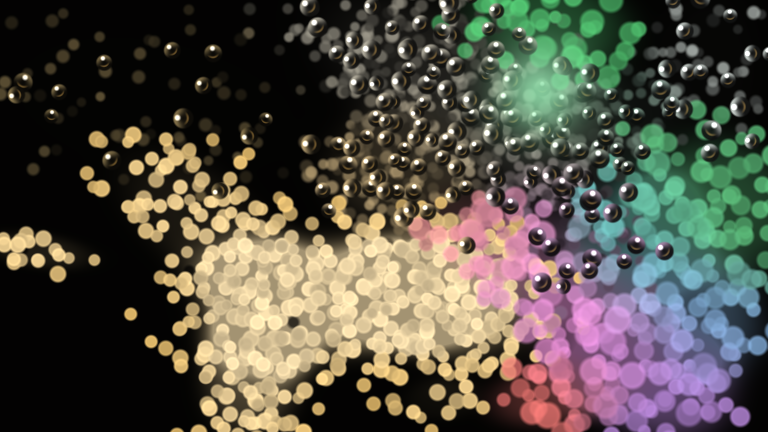
This background is drawn by a Shadertoy shader. Its source:

```glsl
// Clouds of glowing bokeh discs and small glass beads drifting over black.
// Soft elliptical blobs give each cloud its tint and density; layers of
// jittered grid cells then scatter discs wherever the density allows.

const int GLASS = 0;
const int GOLD = 1;
const int NEON = 2;

vec4 hash4(vec2 p) {
    vec4 h = fract(p.xyxy * vec4(0.1031, 0.1030, 0.0973, 0.1099));
    h += dot(h, h.wzxy + 33.33);
    return fract((h.xxyz + h.yzzw) * h.zywx);
}

// Flat-topped ellipse with a soft border, turned by an angle.
float blob(vec2 p, vec2 centre, vec2 radii, float angle) {
    vec2 d = p - centre;
    vec2 axis = vec2(cos(angle), sin(angle));
    d = vec2(dot(d, axis), dot(d, vec2(-axis.y, axis.x))) / radii;
    float r2 = dot(d, d);
    return exp(-r2 * r2);
}

// Each cloud returns tint in rgb and density in a.
vec4 resolveTint(vec4 sum) {
    return vec4(sum.rgb / max(sum.a, 1e-4), min(sum.a, 1.0));
}

vec4 glassCloud(vec2 p) {
    vec4 sum = vec4(0.68, 0.66, 0.60, 1.0) * 0.85 * blob(p, vec2(1.07, 0.79), vec2(0.38, 0.18), -0.5);
    sum += vec4(0.76, 0.66, 0.48, 1.0) * 0.95 * blob(p, vec2(0.92, 0.60), vec2(0.18, 0.15), 0.0);
    sum += vec4(0.75, 0.78, 0.76, 1.0) * 0.30 * blob(p, vec2(1.64, 0.85), vec2(0.14, 0.22), 0.0);
    sum += vec4(0.50, 0.43, 0.28, 1.0) * 0.14 * blob(p, vec2(0.36, 0.75), vec2(0.40, 0.19), -0.2);
    sum += vec4(0.42, 0.54, 0.48, 1.0) * 0.60 * blob(p, vec2(1.42, 0.73), vec2(0.14, 0.13), 0.0);
    sum += vec4(0.62, 0.48, 0.62, 1.0) * 0.45 * blob(p, vec2(1.33, 0.48), vec2(0.20, 0.13), -0.6);
    return resolveTint(sum);
}

vec4 goldCloud(vec2 p) {
    float density = blob(p, vec2(0.77, 0.31), vec2(0.34, 0.17), 0.05);
    density += 0.62 * blob(p, vec2(0.46, 0.49), vec2(0.28, 0.15), -0.65);
    density += 0.80 * blob(p, vec2(0.58, 0.12), vec2(0.15, 0.18), 0.0);
    density += 0.80 * blob(p, vec2(1.07, 0.31), vec2(0.25, 0.18), -0.3);
    density += 0.65 * blob(p, vec2(0.09, 0.42), vec2(0.17, 0.055), -0.15);
    density += 0.50 * blob(p, vec2(1.02, 0.07), vec2(0.12, 0.06), 0.0);
    density = min(density, 1.0);
    return vec4(mix(vec3(0.98, 0.80, 0.45), vec3(1.0, 0.90, 0.70), density), density);
}

vec4 neonCloud(vec2 p) {
    vec4 sum = vec4(0.34, 0.82, 0.47, 1.0) * 0.80 * blob(p, vec2(1.27, 0.95), vec2(0.22, 0.13), -0.2);
    sum += vec4(0.40, 0.82, 0.53, 1.0) * 0.80 * blob(p, vec2(1.67, 0.53), vec2(0.22, 0.17), -0.4);
    sum += vec4(0.45, 0.78, 0.78, 1.0) * 0.80 * blob(p, vec2(1.47, 0.46), vec2(0.15, 0.16), -0.7);
    sum += vec4(0.56, 0.75, 0.94, 1.0) * 0.80 * blob(p, vec2(1.61, 0.28), vec2(0.19, 0.14), -0.5);
    sum += vec4(1.00, 0.62, 0.64, 1.0) * 0.60 * blob(p, vec2(1.10, 0.46), vec2(0.14, 0.11), -0.6);
    sum += vec4(0.95, 0.62, 0.86, 1.0) * 0.65 * blob(p, vec2(1.22, 0.40), vec2(0.14, 0.14), -0.8);
    sum += vec4(0.94, 0.58, 0.87, 1.0) * 0.90 * blob(p, vec2(1.38, 0.24), vec2(0.17, 0.14), -0.6);
    sum += vec4(0.80, 0.59, 0.95, 1.0) * 0.90 * blob(p, vec2(1.53, 0.10), vec2(0.19, 0.14), -0.2);
    sum += vec4(1.00, 0.50, 0.48, 1.0) * 0.75 * blob(p, vec2(1.27, 0.08), vec2(0.16, 0.08), 0.1);
    return resolveTint(sum);
}

vec4 cloud(int kind, vec2 p) {
    if (kind == GLASS) return glassCloud(p);
    if (kind == GOLD) return goldCloud(p);
    return neonCloud(p);
}

// Luminous disc with a slightly brighter rim; q spans the unit circle.
vec3 shadeDisc(vec2 q, vec3 tint) {
    return tint * (0.94 + 0.10 * smoothstep(0.5, 0.95, length(q)));
}

// Clear sphere: dark crescent, pale lit side, amber arc and a white glint.
vec3 shadeGlass(vec2 q, vec3 tint, float turn) {
    vec2 axis = vec2(cos(turn), sin(turn));
    float r = length(q);
    float side = smoothstep(-0.5, 0.8, dot(q, axis));
    vec3 c = tint * (0.10 + 0.95 * side * smoothstep(0.0, 0.8, r));
    float arc = smoothstep(0.22, 0.0, abs(length(q - 0.2 * axis) - 0.6));
    c += vec3(0.50, 0.38, 0.18) * arc * smoothstep(0.0, 0.6, -dot(q, axis));
    return c + 0.9 * smoothstep(0.40, 0.10, length(q - 0.55 * axis));
}

// Scatter one layer; size is the cell width, blur softens the disc edge.
vec3 scatter(vec3 col, vec2 p, int kind, float size, float blur, float opacity, float seed) {
    vec2 g = p / size + seed * vec2(7.31, 3.77);
    vec2 home = floor(g);
    for (int k = 0; k < 9; k++) {
        vec2 id = home + vec2(k % 3 - 1, k / 3 - 1);
        vec4 h = hash4(id + seed * 41.0 + 90.0);
        vec2 offset = g - id - 0.1 - 0.8 * h.xy;
        float radius = mix(0.30, 0.44, h.w);
        vec2 q = offset / radius;
        if (length(q) > 1.2) continue;
        vec4 field = cloud(kind, p - offset * size);
        float pixel = 1.0 / (iResolution.y * size * radius);
        float cover = 1.0 - smoothstep(1.0 - blur - pixel, 1.0 + pixel, length(q));
        float shade = fract(h.w * 17.0);
        vec3 tint = field.rgb * mix(0.80, 1.10, shade);
        vec3 disc = shadeDisc(q, tint);
        if (kind == GLASS) {
            vec3 sphere = shadeGlass(q, tint, 1.0 + 2.5 * shade);
            disc = mix(sphere, disc * mix(0.25, 1.0, shade), smoothstep(0.1, 0.3, blur));
        }
        col = mix(col, disc, cover * opacity * step(h.z, field.a * 0.85));
    }
    return col;
}

void mainImage(out vec4 fragColor, in vec2 fragCoord) {
    vec2 p = fragCoord / iResolution.y;
    vec4 glass = glassCloud(p), gold = goldCloud(p), neon = neonCloud(p);

    // Out-of-focus haze behind the beads
    vec3 col = vec3(0.010, 0.009, 0.006);
    col += glass.rgb * glass.a * glass.a * 0.22;
    col = mix(col, gold.rgb * 0.85, 0.75 * pow(gold.a, 4.0));
    col = mix(col, neon.rgb * 0.75, 0.65 * neon.a * neon.a);

    // Clouds from far to near
    for (int i = 0; i < 4; i++) col = scatter(col, p, GLASS, 0.042, 0.35, 0.70, float(i) + 1.0);
    for (int i = 0; i < 4; i++) col = scatter(col, p, GOLD, 0.048, 0.15, 0.90, float(i) + 5.0);
    for (int i = 0; i < 4; i++) col = scatter(col, p, NEON, 0.052 + 0.010 * float(i), 0.22, 0.72, float(i) + 10.0);
    for (int i = 0; i < 2; i++) col = scatter(col, p, GLASS, 0.055, 0.06, 0.92, float(i) + 15.0);

    // Pale green flare over the upper cloud
    vec2 d = p - vec2(1.25, 0.79);
    col = mix(col, vec3(0.56, 0.86, 0.66), 0.9 * exp(-dot(d, d) / 0.010));
    fragColor = vec4(clamp(col, 0.0, 1.0), 1.0);
}
```
